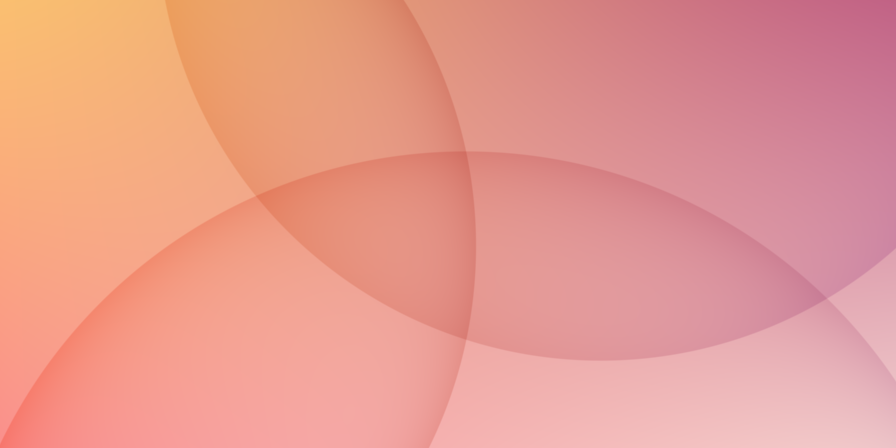
Give the GLSL for this background, as a Shadertoy shader.

```glsl
// Three large overlapping translucent discs on a warm sunset gradient.
// A four-corner blend gives the base; each disc multiplies it by a tint
// that is strongest at its rim and fades towards its centre.

// Multiplier of one disc: full tint at the rim, easing to a faint veil inside.
vec3 discShade(vec2 p, vec2 center, float radius, vec3 tint, float fade, float veil) {
    float depth = radius - length(p - center);
    float pixel = 1.0 / iResolution.y;
    float inside = smoothstep(-pixel, pixel, depth);
    float strength = mix(veil, 1.0, exp(-max(depth, 0.0) / fade));
    return mix(vec3(1.0), tint, inside * strength);
}

void mainImage(out vec4 fragColor, in vec2 fragCoord) {
    vec2 uv = fragCoord / iResolution.xy;
    vec2 p = vec2(uv.x * 2.0, uv.y);   // canvas is two units wide, one high

    // Base: amber, mauve, coral and pale rose at the corners
    float mauve = mix(uv.x, smoothstep(0.0, 1.0, uv.x), 0.6);
    vec3 top = mix(vec3(0.98, 0.75, 0.44), vec3(0.77, 0.40, 0.53), mauve);
    vec3 bottom = mix(vec3(0.98, 0.56, 0.55), vec3(0.95, 0.81, 0.81), pow(uv.x, 0.85));
    vec3 color = mix(bottom, top, uv.y);

    // Upper right disc: orange rim on the left, mauve on the right
    vec3 upperTint = mix(vec3(0.985, 0.89, 0.76), vec3(0.92, 0.83, 0.93), uv.x);
    color *= discShade(p, vec2(1.341, 1.185), 0.990, upperTint, 0.17, 0.06);

    // Lower disc: red rim on the left, rose on the right
    vec3 lowerTint = mix(vec3(0.99, 0.82, 0.77), vec3(0.94, 0.87, 0.92), uv.x);
    color *= discShade(p, vec2(1.040, -0.492), 1.154, lowerTint, 0.09, 0.03);

    // Left disc: narrow brick-coloured rim
    color *= discShade(p, vec2(0.047, 0.4505), 1.0156,
                       vec3(0.95, 0.84, 0.82), 0.075, 0.0);

    fragColor = vec4(color, 1.0);
}
```
